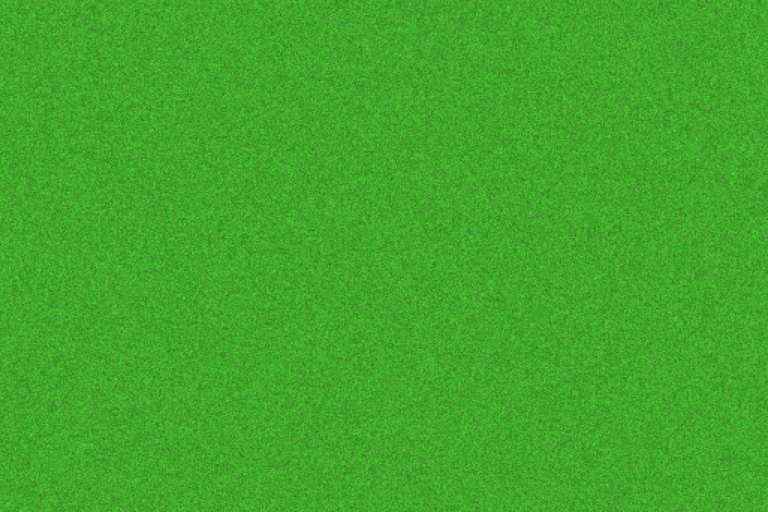
This texture is drawn by a WebGL 1 fragment shader. Its source:

```glsl
precision highp float;

uniform vec2 u_resolution;

const float GRAIN_ROWS = 342.0;   // grains over the canvas height
const float CLUMP_ROWS = 171.0;   // softer clumps of grains
const float CLUMP_SHARE = 0.30;

const vec3 BASE_GREEN = vec3(0.256, 0.654, 0.177);
const vec3 TONE_STEP = vec3(0.022, 0.054, 0.015);  // light to dark variation
const vec3 TINT_STEP = vec3(0.031, -0.002, 0.026); // grey to pure green variation

vec3 hash(vec2 cell) {
  vec3 p = fract(cell.xyx * vec3(0.1031, 0.1030, 0.0973));
  p += dot(p, p.yxz + 33.33);
  return fract((p.xxy + p.yzz) * p.zyx);
}

// Bell-shaped random value with zero mean and unit deviation
float bell(vec2 cell) {
  return 2.0 * (dot(hash(cell), vec3(1.0)) - 1.5);
}

// Grains centred in their cells, blended smoothly across the borders
float grain(vec2 p, float seed) {
  vec2 cell = floor(p - 0.5);
  vec2 blend = smoothstep(0.0, 1.0, fract(p - 0.5));
  cell += seed;
  float lower = mix(bell(cell), bell(cell + vec2(1.0, 0.0)), blend.x);
  float upper = mix(bell(cell + vec2(0.0, 1.0)), bell(cell + 1.0), blend.x);
  return mix(lower, upper, blend.y);
}

void main() {
  vec2 uv = gl_FragCoord.xy / u_resolution.y;

  // Fine speckle with a trace of clumping
  float tone = grain(uv * GRAIN_ROWS, 17.0);
  tone += CLUMP_SHARE * grain(uv * CLUMP_ROWS, 713.0);

  // Independent shift of hue
  float tint = grain(uv * GRAIN_ROWS, 1439.0);

  vec3 color = BASE_GREEN + TONE_STEP * tone + TINT_STEP * tint;
  gl_FragColor = vec4(clamp(color, 0.0, 1.0), 1.0);
}
```
